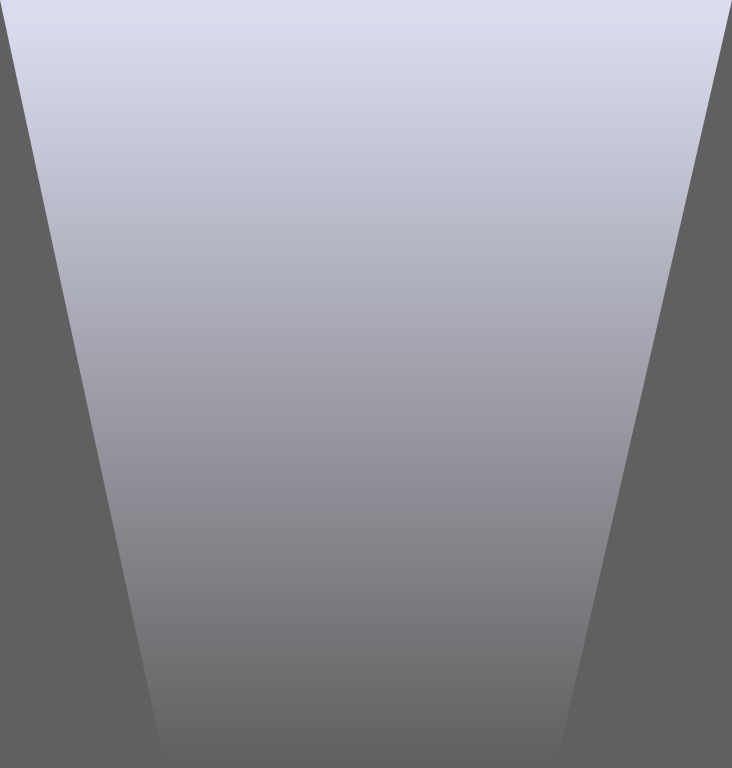
This background is drawn by a Shadertoy shader. Its source:

```glsl
// A pale lavender beam that narrows downward and fades into flat grey.
void mainImage(out vec4 fragColor, in vec2 fragCoord) {
    vec2 uv = fragCoord / iResolution.xy;
    vec3 grey = vec3(0.378);
    vec3 lavender = vec3(0.855, 0.858, 0.938);

    // Vertical fade, level at the very top and bottom
    float fade = clamp((uv.y - 0.01) / 0.96, 0.0, 1.0);
    vec3 beam = mix(grey, lavender, fade);

    // Slanted sides: distance inside the nearer edge
    float left = mix(0.226, 0.0, uv.y);
    float right = mix(0.759, 1.0, uv.y);
    float inside = min(uv.x - left, right - uv.x);
    float pixel = 1.0 / iResolution.x;
    float mask = smoothstep(-0.7 * pixel, 0.7 * pixel, inside);

    fragColor = vec4(mix(grey, beam, mask), 1.0);
}
```
